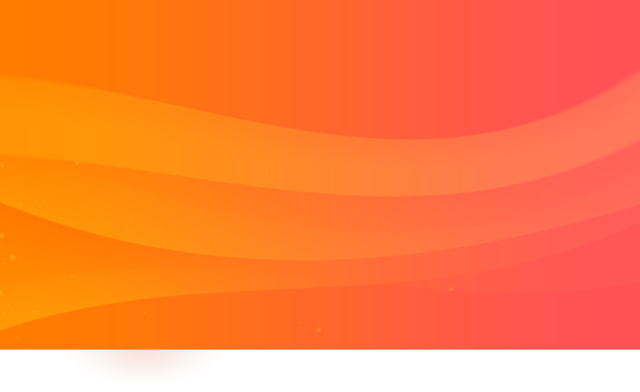
Reproduce this background procedurally as a Shadertoy shader.

```glsl
float hash(float n) {
    return fract(sin(n * 12.9898) * 43758.5453);
}

// Cubic through four heights at x = 0, 1/3, 2/3, 1
float curve(float x, vec4 h) {
    float a = x * 3.0, b = a - 1.0, c = a - 2.0, d = a - 3.0;
    return dot(h, vec4(-b * c * d / 6.0, a * c * d / 2.0, -a * b * d / 2.0, a * b * c / 6.0));
}

// Coverage of the area under an edge, with a given softness
float under(float y, float edge, float soft) {
    return smoothstep(-soft, soft, edge - y);
}

void mainImage(out vec4 fragColor, in vec2 fragCoord) {
    vec2 uv = fragCoord / iResolution.xy;
    float aspect = iResolution.x / iResolution.y;
    float px = 1.0 / iResolution.y;
    float x = uv.x, y = uv.y;

    // Orange to coral base
    vec3 color = mix(vec3(1.0, 0.485, 0.0), vec3(1.0, 0.32, 0.335), smoothstep(0.0, 1.0, x));

    // Wave edges from top to bottom
    float crest = curve(x, vec4(0.805, 0.711, 0.645, 0.820));
    float fold = curve(x, vec4(0.605, 0.539, 0.501, 0.643));
    float crease = curve(x, vec4(0.640, 0.466, 0.410, 0.570));
    float belly = curve(x, vec4(0.484, 0.348, 0.357, 0.478));
    float hem = curve(x, vec4(0.157, 0.253, 0.287, 0.433));
    float ripple = curve(x, vec4(0.263, 0.312, 0.263, 0.280));

    // Each band lifts the green channel by its own amount
    float depth = clamp((crest - y) / (crest - fold), 0.0, 1.0);
    float upper = mix(0.065, 0.10, smoothstep(0.0, 0.6, depth)) + 0.05 * x;
    depth = clamp((fold - y) / (fold - belly), 0.0, 1.0);
    float middle = mix(mix(0.04, 0.11, depth), mix(0.07, 0.09, depth), x);
    middle += 0.012 * under(y, crease, 0.004) * smoothstep(0.05, 0.2, x) - 0.006;
    depth = clamp((belly - y) / (belly - hem), 0.0, 1.0);
    float lower = mix(mix(-0.015, 0.10, depth), 0.045, smoothstep(0.0, 0.55, x));
    lower += 0.015 * under(y, ripple, px) * (1.0 - x);
    float bottom = 0.02 * (1.0 - under(y, ripple, px)) * smoothstep(0.5, 0.7, x);

    float ends = pow(abs(2.0 * x - 1.0), 4.0);
    float lift = upper * under(y, crest, px + 0.014 * ends);
    lift = mix(lift, middle, under(y, fold, px + 0.008 * ends));
    lift = mix(lift, lower, under(y, belly, px));
    lift = mix(lift, bottom, under(y, hem, px));
    color += vec3(0.0, lift, 0.15 * lift);

    // Scattered sparks, denser on the left
    for (int i = 0; i < 34; i++) {
        float id = float(i) + 1.0;
        vec2 spot = vec2(0.75 * pow(hash(id), 2.2), mix(0.14, 0.60, hash(id + 41.0)));
        float size = mix(0.003, 0.013, pow(hash(id + 83.0), 3.0));
        float dist = length((uv - spot) * vec2(aspect, 1.0));
        float glow = 1.0 - smoothstep(0.0, size, dist);
        color = mix(color, vec3(1.0, 0.70, 0.16), 0.5 * glow * mix(1.0, 0.5, x));
    }

    // White footer with a faint warm shadow
    vec2 offset = (uv - vec2(0.225, 0.108)) / vec2(0.135, 0.10);
    float shadow = 1.0 - smoothstep(0.0, 1.0, length(offset));
    vec3 footer = mix(vec3(1.0), vec3(0.97, 0.90, 0.87), shadow);
    color = mix(color, footer, under(y, 0.108, px));

    fragColor = vec4(clamp(color, 0.0, 1.0), 1.0);
}
```
